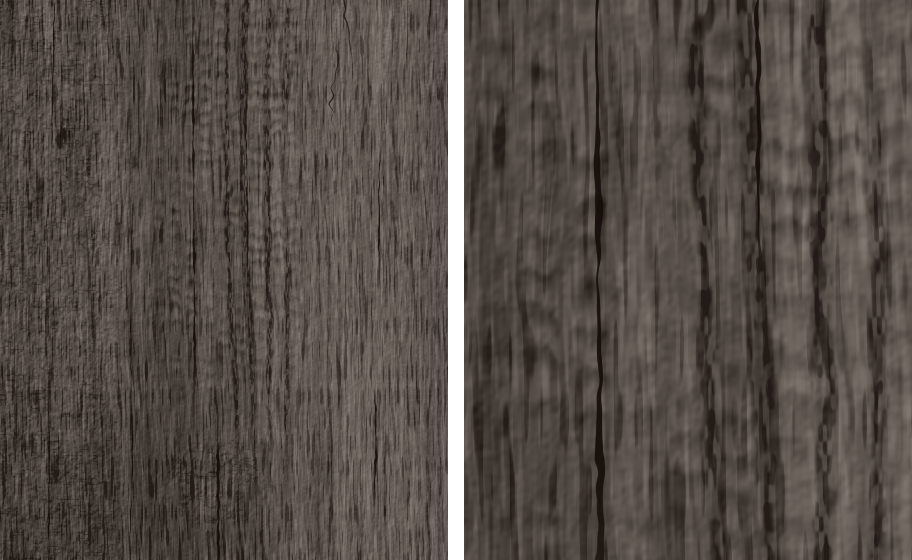
Left, the full canvas; right, a detail of the centre.
This texture is drawn by a Shadertoy shader. Its source:

```glsl
// Weathered grey-brown oak plank with fibres, growth rings, saw ripples, checks and cracks.

const vec3 DARK_WOOD = vec3(0.20, 0.17, 0.15);
const vec3 PALE_WOOD = vec3(0.45, 0.42, 0.39);

// Long cracks: x, bottom, top, half width
const int CRACK_COUNT = 8;
const vec4 CRACKS[CRACK_COUNT] = vec4[](
    vec4(0.347, 0.18, 1.05, 0.0016), vec4(0.391, -0.05, 0.25, 0.0017),
    vec4(0.093, 0.70, 1.05, 0.0009), vec4(0.088, -0.10, 0.34, 0.0014),
    vec4(0.667, 0.08, 0.32, 0.0018), vec4(0.676, 0.48, 0.76, 0.0010),
    vec4(0.440, 0.45, 0.85, 0.0009), vec4(0.235, -0.10, 0.62, 0.0008));

float hash(vec2 p) {
    return fract(sin(dot(p, vec2(127.1, 311.7))) * 43758.5453);
}

float noise(vec2 p) {
    vec2 cell = floor(p), f = fract(p);
    f = f * f * (3.0 - 2.0 * f);
    return mix(mix(hash(cell), hash(cell + vec2(1, 0)), f.x),
               mix(hash(cell + vec2(0, 1)), hash(cell + vec2(1, 1)), f.x), f.y);
}

float fbm(vec2 p) {
    float sum = 0.0, amp = 0.5;
    for (int i = 0; i < 4; i++) {
        sum += amp * noise(p);
        p = p * 2.03 + 17.3;
        amp *= 0.5;
    }
    return sum / 0.9375;
}

// Soft window that is 1 between lo and hi
float band(float x, float lo, float hi, float soft) {
    return smoothstep(lo - soft, lo + soft, x) * (1.0 - smoothstep(hi - soft, hi + soft, x));
}

// Surface relief lit from the upper left
float relief(vec2 p) {
    return noise(p) - noise(p + vec2(-0.45, 0.55));
}

// Broken meandering lines of dried, checked wood
float checks(vec2 p) {
    float line = 1.0 - smoothstep(0.03, 0.17, abs(noise(p) - 0.5));
    return line * smoothstep(0.40, 0.70, noise(p * vec2(0.6, 0.45) + 9.0));
}

// Tapered vertical split whose path wanders by the given amount
float crack(vec2 p, vec4 c, float wander, float soft) {
    float along = (p.y - c.y) / (c.z - c.y);
    float taper = smoothstep(0.0, 0.25, along) * smoothstep(1.0, 0.8, along);
    float path = c.x + wander * (noise(vec2(c.x * 91.0, p.y * 5.0)) - 0.5)
               + wander * 0.25 * (noise(vec2(c.x * 53.0, p.y * 70.0)) - 0.5);
    float halfWidth = c.w * (0.2 + 1.4 * noise(vec2(c.x * 37.0, p.y * 28.0)));
    halfWidth *= 0.6 + 0.8 * noise(p * vec2(300.0, 130.0));
    return taper * (1.0 - smoothstep(halfWidth - soft, halfWidth + soft, abs(p.x - path)));
}

float knot(vec2 p, vec2 centre, vec2 radius) {
    vec2 d = p - centre;
    d.x -= 0.3 * d.y;
    float ragged = 1.3 * (noise(p * vec2(300.0, 80.0)) - 0.5);
    return 1.0 - smoothstep(0.4, 1.1, length(d / radius) + ragged);
}

// Broad light and dark areas across the plank
float boardTone(vec2 p) {
    float right = smoothstep(0.42, 0.62, p.x);
    float tone = mix(0.48, 0.73, right);
    tone -= 0.12 * band(p.x, 0.23, 0.34, 0.04);
    tone -= 0.15 * (1.0 - right) * smoothstep(0.45, 0.05, p.y);
    return tone + 0.28 * (fbm(p * vec2(9.0, 3.0)) - 0.5);
}

// Streaks, long thin fibres, short dark pores and pale ridges
float fibres(vec2 q) {
    float tone = 0.50 * (fbm(q * vec2(55.0, 1.5)) - 0.5);
    tone += 0.34 * (noise(q * vec2(270.0, 7.0)) - 0.5);
    tone += 0.40 * (noise(q * vec2(430.0, 45.0)) - 0.5);
    tone += 0.24 * smoothstep(0.60, 0.85, noise(q * vec2(360.0, 32.0) + 70.0));
    return tone - 0.48 * smoothstep(0.64, 0.82, noise(q * vec2(330.0, 24.0) + 40.0));
}

// Ring coordinate: the dark line lies halfway between whole numbers
float ringCoord(vec2 q, float spacing) {
    return q.x / spacing + 0.8 * (noise(q * vec2(14.0, 1.5)) - 0.5);
}

// Each ring line is a soft stain packed with thin, short, dark pores
float rings(vec2 q, float u) {
    float edge = abs(fract(u) - 0.5) + 0.12 * (noise(q * vec2(150.0, 70.0)) - 0.5);
    float fade = smoothstep(0.05, 0.50, noise(vec2(floor(u) * 7.3, q.y * 3.0)));
    float stain = 1.0 - smoothstep(0.02, 0.28, edge);
    float pores = smoothstep(0.38, 0.68, noise(q * vec2(420.0, 110.0) + 5.0));
    return fade * stain * (0.45 + 0.95 * pores);
}

// Scalloped saw marks, staggered from ring to ring
float sawRipple(vec2 q, float u) {
    float column = floor(u + 0.5);
    float shift = hash(vec2(column, 4.0)) + 0.7 * noise(vec2(column * 5.7, q.y * 12.0));
    float tooth = fract(q.y * 40.0 + shift + 0.5 * noise(q * vec2(110.0, 35.0)));
    float strength = smoothstep(0.10, 0.70, noise(vec2(column * 3.1, q.y * 18.0)));
    float crown = smoothstep(0.5, 0.2, abs(u - column));
    float scallop = smoothstep(0.0, 0.30, tooth) * smoothstep(1.0, 0.45, tooth);
    return strength * crown * (scallop - 0.55);
}

void mainImage(out vec4 fragColor, in vec2 fragCoord) {
    vec2 p = fragCoord / iResolution.y;
    float soft = 0.7 / iResolution.y;
    vec2 q = p;
    q.x += 0.018 * (noise(p * vec2(5.0, 2.5)) - 0.5) + 0.003 * (noise(p * vec2(25.0, 14.0)) - 0.5);

    // Where each kind of surface shows
    float centre = band(p.x, 0.36, 0.53, 0.02) * smoothstep(0.08, 0.35, p.y);
    float sawn = band(p.x, 0.29, 0.53, 0.03) * smoothstep(0.22, 0.45, p.y);
    float patchDist = length((p - vec2(0.385, 0.15)) / vec2(0.10, 0.10));
    float rough = 1.0 - smoothstep(0.6, 1.1, patchDist + 0.8 * (fbm(p * 25.0) - 0.5));
    float dried = max(1.0 - smoothstep(0.16, 0.27, p.x), rough);

    // Grain and relief
    float u = ringCoord(q, 0.029);
    float v = ringCoord(q + 3.0, 0.021);
    float tone = boardTone(p) + fibres(q) * mix(1.0, 0.80, sawn);
    tone += centre * (0.10 - 0.62 * rings(q, u));
    tone -= 0.20 * smoothstep(0.50, 0.60, p.x) * rings(q + 3.0, v);
    tone += (0.05 + 0.33 * sawn) * sawRipple(q, u);
    tone += mix(0.14, 0.30, dried) * relief(q * vec2(170.0, 135.0));
    tone += mix(0.16, 0.28, dried) * relief(q * vec2(340.0, 270.0));
    tone -= 0.30 * dried * checks(q * vec2(120.0, 190.0));

    // Knots and splits
    float hole = 0.8 * knot(p, vec2(0.110, 0.757), vec2(0.014, 0.024));
    hole = max(hole, 0.6 * knot(p, vec2(0.410, 0.655), vec2(0.006, 0.012)));
    for (int i = 0; i < CRACK_COUNT; i++) {
        hole = max(hole, crack(p, CRACKS[i], 0.010, soft));
    }
    for (int i = 0; i < 2; i++) {
        float k = float(i);
        vec4 jagged = vec4(0.605 + 0.025 * k, 0.76 + 0.12 * k, 0.93 + 0.12 * k, 0.0012);
        hole = max(hole, 0.8 * crack(p, jagged, 0.040, soft));
    }
    tone = mix(clamp(tone + 0.04, -0.25, 1.20), -0.50, 0.9 * hole);

    fragColor = vec4(mix(DARK_WOOD, PALE_WOOD, tone), 1.0);
}
```
